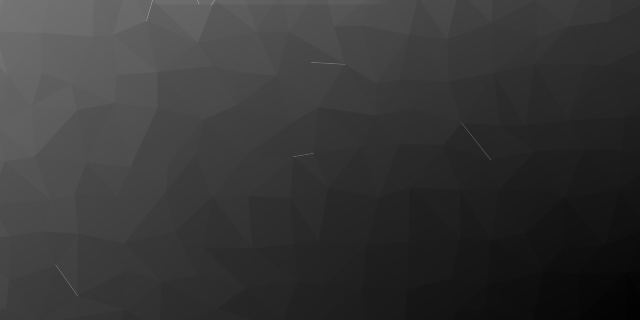
Write a WebGL 2 fragment shader that draws this background.

```glsl
#version 300 es
precision highp float;
// Low-poly mesh of grey facets, fading from a light upper left to a black lower right.

#define ROWS 7.8          // mesh cells per canvas height
#define JITTER 0.29       // vertex displacement, in cells
#define FACET_MIX 0.55    // 0: smooth gradient, 1: flat facets
#define FACET_NOISE 0.042 // relative brightness spread of the facets
#define SEAM_WIDTH 0.0014 // seam thickness, in canvas heights
#define SEAM_GLOW 0.24    // brightness added along the seams

uniform vec2 u_resolution;
out vec4 fragColor;

const int SEAM_COUNT = 7;
// Seam end points (x0, y0, x1, y1), in canvas heights
const vec4 SEAMS[SEAM_COUNT] = vec4[](
  vec4(0.458, 0.935, 0.477, 1.000),
  vec4(0.974, 0.805, 1.078, 0.799),
  vec4(1.443, 0.615, 1.534, 0.500),
  vec4(0.917, 0.510, 0.979, 0.521),
  vec4(0.174, 0.172, 0.242, 0.076),
  vec4(0.617, 1.000, 0.622, 0.987),
  vec4(0.659, 0.984, 0.672, 1.000));

vec2 hash22(vec2 p) {
  vec3 q = fract(p.xyx * vec3(0.1031, 0.1030, 0.0973));
  q += dot(q, q.yzx + 33.33);
  return fract((q.xx + q.yz) * q.zy);
}

// Bilinear corner tones with a slightly sunken centre; p in canvas heights
float tone(vec2 p, float aspect) {
  vec2 t = clamp(p / vec2(aspect, 1.0), 0.0, 1.0);
  float base = mix(mix(0.24, 0.0, t.x), mix(0.465, 0.205, t.x), t.y);
  vec2 bump = 4.0 * t * (1.0 - t);
  return base - 0.03 * bump.x * bump.y;
}

// Jittered grid point; the one nearest to a seam end snaps onto it
vec2 meshVertex(vec2 id) {
  vec2 v = id + JITTER * (2.0 * hash22(id + 17.0) - 1.0);
  for (int k = 0; k < SEAM_COUNT; k++) {
    vec4 ends = SEAMS[k] * ROWS;
    if (floor(ends.xy + 0.5) == id) v = ends.xy;
    if (floor(ends.zw + 0.5) == id) v = ends.zw;
  }
  return v;
}

// Signed distance to the line a-b, positive on its left
float sideDistance(vec2 p, vec2 a, vec2 b) {
  vec2 e = normalize(b - a);
  return e.x * (p.y - a.y) - e.y * (p.x - a.x);
}

// Adds one counter-clockwise triangle as (weighted tone, weight)
void addFacet(inout vec2 sum, vec2 p, vec2 a, vec2 b, vec2 c, float blur, float aspect) {
  float inside = min(sideDistance(p, a, b), min(sideDistance(p, b, c), sideDistance(p, c, a)));
  float weight = smoothstep(-blur, blur, inside);
  vec2 centre = (a + b + c) / 3.0;
  float shade = mix(tone(p / ROWS, aspect), tone(centre / ROWS, aspect), FACET_MIX);
  shade *= 1.0 + FACET_NOISE * (2.0 * hash22(floor(centre * 64.0)).x - 1.0);
  sum += weight * vec2(shade, 1.0);
}

float segmentDistance(vec2 p, vec2 a, vec2 b) {
  vec2 d = b - a;
  return length(p - a - d * clamp(dot(p - a, d) / dot(d, d), 0.0, 1.0));
}

void main() {
  vec2 p = gl_FragCoord.xy / u_resolution.y;
  float aspect = u_resolution.x / u_resolution.y;
  float pixel = 1.0 / u_resolution.y;

  // Facets: split each nearby quad along its shorter diagonal
  vec2 g = p * ROWS;
  vec2 sum = vec2(0.0);
  float blur = 0.7 * pixel * ROWS;
  for (int j = -1; j <= 1; j++) {
    for (int i = -1; i <= 1; i++) {
      vec2 id = floor(g) + vec2(i, j);
      vec2 a = meshVertex(id);
      vec2 b = meshVertex(id + vec2(1.0, 0.0));
      vec2 c = meshVertex(id + vec2(1.0, 1.0));
      vec2 d = meshVertex(id + vec2(0.0, 1.0));
      if (distance(a, c) < distance(b, d)) {
        addFacet(sum, g, a, b, c, blur, aspect);
        addFacet(sum, g, a, c, d, blur, aspect);
      } else {
        addFacet(sum, g, a, b, d, blur, aspect);
        addFacet(sum, g, b, c, d, blur, aspect);
      }
    }
  }
  float grey = sum.y > 0.0 ? sum.x / sum.y : tone(p, aspect);

  // Pale sliver along the top edge
  float span = smoothstep(0.46, 0.49, p.x) * (1.0 - smoothstep(1.15, 1.24, p.x));
  grey += 0.025 * span * smoothstep(0.986 - pixel, 0.986 + pixel, p.y);

  // Thin light seams
  float seam = 0.0;
  for (int k = 0; k < SEAM_COUNT; k++) {
    float d = segmentDistance(p, SEAMS[k].xy, SEAMS[k].zw);
    seam = max(seam, clamp((0.5 * SEAM_WIDTH - d) / pixel + 0.5, 0.0, 1.0));
  }
  grey += SEAM_GLOW * seam;

  fragColor = vec4(vec3(clamp(grey, 0.0, 1.0)), 1.0);
}
```
